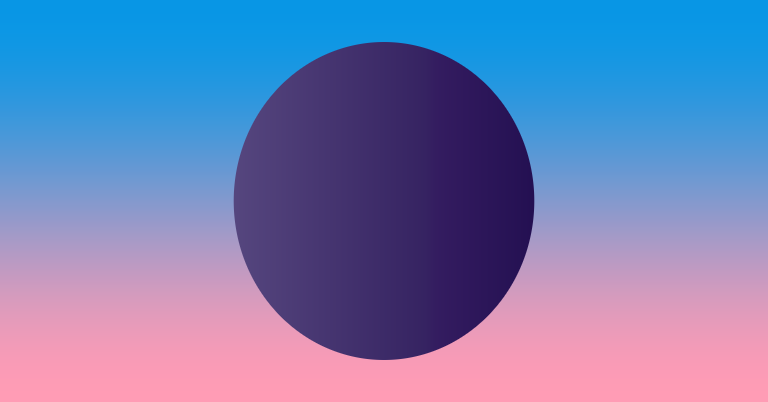
Reproduce this background procedurally as a Shadertoy shader.

```glsl
// A dark violet oval centred over a blue-to-pink dusk sky.
// The sky is a smooth vertical blend; the oval is an implicit ellipse
// shaded from left to right, with its edge softened over one pixel.

vec3 skyColor(float height) {
    vec3 pink = vec3(1.0, 0.61, 0.71);
    vec3 blue = vec3(0.03, 0.59, 0.90);
    return mix(pink, blue, smoothstep(0.0, 1.0, height));
}

vec3 ovalColor(float across) {
    vec3 mauve = vec3(0.335, 0.275, 0.495);
    vec3 indigo = vec3(0.14, 0.06, 0.32);
    vec3 shade = mix(mauve, indigo, across);
    // Slightly richer violet on the darker side
    shade.g -= 0.017 * smoothstep(0.63, 0.68, across) * (1.0 - smoothstep(0.7, 1.0, across));
    return shade;
}

// Approximate signed distance to an ellipse, negative inside
float ellipseDistance(vec2 p, vec2 radii) {
    float k = length(p / radii);
    float slope = length(p / (radii * radii));
    return k * (k - 1.0) / max(slope, 0.0001);
}

void mainImage(out vec4 fragColor, in vec2 fragCoord) {
    vec2 uv = fragCoord / iResolution.xy;
    float aspect = iResolution.x / iResolution.y;

    // Oval in units of canvas height
    vec2 p = (uv - 0.5) * vec2(aspect, 1.0);
    vec2 radii = vec2(0.1957 * aspect, 0.3955);
    float coverage = clamp(0.5 - ellipseDistance(p, radii) * iResolution.y, 0.0, 1.0);

    float across = clamp(0.5 + 0.5 * p.x / radii.x, 0.0, 1.0);
    vec3 color = mix(skyColor(uv.y), ovalColor(across), coverage);
    fragColor = vec4(color, 1.0);
}
```
